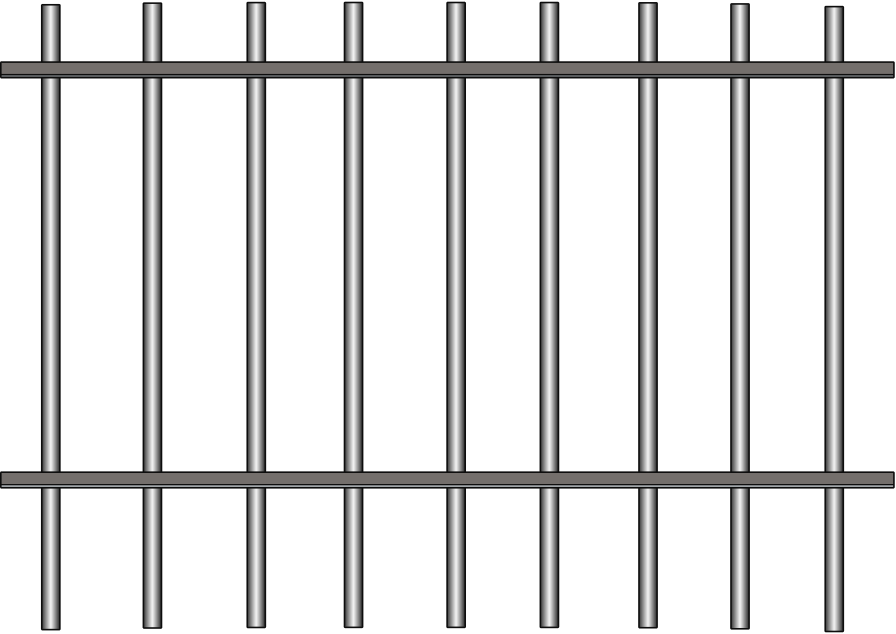
Give the GLSL for this pattern, as a Shadertoy shader.

```glsl
// Nine polished upright bars held by two flat horizontal rails on white.
// Each part is a rounded-box distance, painted first as a dark outline and
// then as a shaded fill; slight formula offsets make the spacing uneven.

// All lengths are fractions of the canvas width.
#define BAR_COUNT 9
#define BAR_HALF vec2(0.0110, 0.3496)
#define FIRST_BAR_X 0.0567
#define BAR_SPACING 0.1093
#define SPACING_ARCH 0.0130
#define SPACING_JITTER 0.0022
#define RAIL_HALF vec2(0.4993, 0.0096)
#define LOW_RAIL_Y 0.1719
#define RAIL_GAP 0.4577
#define OUTLINE 0.0018
#define CORNER 0.0018
#define INK vec3(0.05)

const float PI = 3.14159265;

float roundedBox(vec2 p, vec2 halfSize) {
    vec2 q = abs(p) - halfSize + CORNER;
    return length(max(q, 0.0)) + min(max(q.x, q.y), 0.0) - CORNER;
}

// Smooth coverage of a shape, one output pixel wide.
float coverage(float dist) {
    return clamp(0.5 - dist * iResolution.x, 0.0, 1.0);
}

vec3 paintOutlined(vec3 under, vec3 fill, float dist) {
    vec3 color = mix(under, INK, coverage(dist));
    return mix(color, fill, coverage(dist + OUTLINE));
}

// Centre of a bar: arched, alternating spacing and lower outer bars.
vec2 barCentre(float index) {
    float phase = PI * index / float(BAR_COUNT - 1);
    float alternate = cos(PI * index);
    float x = FIRST_BAR_X + BAR_SPACING * index
            + sin(phase) * (SPACING_ARCH + SPACING_JITTER * alternate);
    float outer = (index - 3.7) / 4.3;
    outer *= outer;
    float drop = 0.0013 + 0.0046 * outer * outer;
    return vec2(x, 0.3574 - drop);
}

// Cylinder shading: a bright centre falling off to dark sides.
vec3 barShade(float across) {
    float side = across < 0.0 ? 0.28 : 0.22;
    float falloff = sqrt(across * across + 0.004);
    return vec3(mix(0.98, side, min(falloff, 1.0)));
}

// Flat face above a dark seam and a thin lower lip.
vec3 railShade(float y, float lip) {
    vec3 face = vec3(0.455, 0.435, 0.425);
    vec3 color = mix(face, vec3(0.95, 0.98, 1.0) * lip, coverage(y + 0.0052));
    return mix(color, INK, coverage(abs(y + 0.0052) - 0.0007));
}

void mainImage(out vec4 fragColor, in vec2 fragCoord) {
    vec2 p = fragCoord / iResolution.x;
    vec3 color = vec3(1.0);

    // Upright bars
    for (int i = 0; i < BAR_COUNT; i++) {
        vec2 local = p - barCentre(float(i));
        vec3 fill = barShade(local.x / (BAR_HALF.x - OUTLINE));
        color = paintOutlined(color, fill, roundedBox(local, BAR_HALF));
    }

    // Rails in front of the bars
    for (int i = 0; i < 2; i++) {
        float level = float(i);
        vec2 local = p - vec2(RAIL_HALF.x, LOW_RAIL_Y + RAIL_GAP * level);
        vec3 fill = railShade(local.y, mix(0.68, 0.42, level));
        color = paintOutlined(color, fill, roundedBox(local, RAIL_HALF));
    }

    fragColor = vec4(color, 1.0);
}
```
